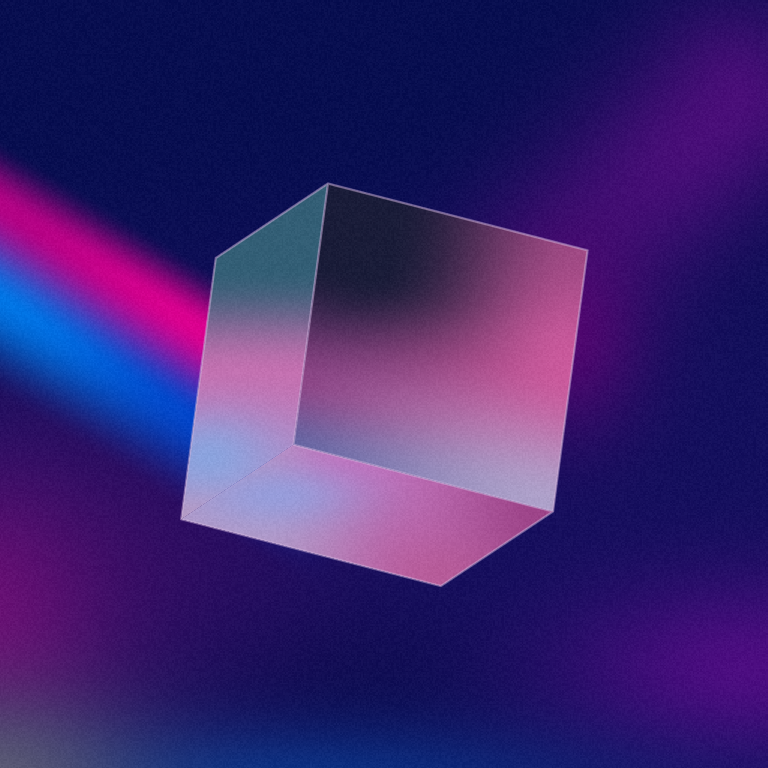
Reproduce this background procedurally as a WebGL 2 fragment shader.

```glsl
#version 300 es
precision highp float;

uniform vec2 u_resolution;
out vec4 fragColor;

float hash(vec2 p) {
    vec3 q = fract(p.xyx * 0.1031);
    q += dot(q, q.yzx + 33.33);
    return fract((q.x + q.y) * q.z);
}

float segmentDistance(vec2 p, vec2 a, vec2 b) {
    vec2 d = b - a;
    return length(p - a - d * clamp(dot(p - a, d) / dot(d, d), 0.0, 1.0));
}

// Soft elliptical spot, 1 at its centre
float glow(vec2 p, vec2 center, vec2 radius) {
    vec2 q = (p - center) / radius;
    return exp(-dot(q, q));
}

// Coordinates of p in the parallelogram spanned by a and b
vec2 faceCoords(vec2 p, vec2 origin, vec2 a, vec2 b) {
    vec2 q = p - origin;
    return vec2(q.x * b.y - q.y * b.x, a.x * q.y - a.y * q.x) / (a.x * b.y - a.y * b.x);
}

float faceMask(vec2 uv, float pixel) {
    vec2 inside = 0.5 - abs(uv - 0.5);
    return smoothstep(-2.0 * pixel, 2.0 * pixel, min(inside.x, inside.y));
}

float edgeLine(vec2 p, vec2 a, vec2 b, float pixel) {
    float width = 0.0011;
    return 1.0 - smoothstep(width - 0.5 * pixel, width + pixel, segmentDistance(p, a, b));
}

vec3 backdrop(vec2 p) {
    vec3 color = mix(vec3(0.075, 0.06, 0.36), vec3(0.03, 0.055, 0.31), smoothstep(0.45, 0.85, p.y));
    color = mix(color, vec3(0.035, 0.05, 0.30), 0.8 * glow(p, vec2(0.45, 0.11), vec2(0.22, 0.11)));

    // Violet clouds
    float arc = segmentDistance(p, vec2(0.96, 0.87), vec2(0.73, 0.62));
    color = mix(color, vec3(0.30, 0.055, 0.48), 0.95 * exp(-arc * arc / 0.018) * smoothstep(0.45, 0.95, p.y + 0.1));
    color = mix(color, vec3(0.36, 0.02, 0.45), 0.8 * glow(p, vec2(0.735, 0.56), vec2(0.10, 0.13)));
    color = mix(color, vec3(0.31, 0.05, 0.51), 0.95 * glow(p, vec2(0.98, 0.13), vec2(0.25, 0.12)));
    color = mix(color, vec3(0.18, 0.05, 0.38), 0.8 * glow(p, vec2(0.22, 0.29), vec2(0.25, 0.20)));
    color = mix(color, vec3(0.43, 0.06, 0.46), 0.95 * glow(p, vec2(-0.03, 0.20), vec2(0.18, 0.20)));

    // Light along the lower border
    color = mix(color, vec3(0.04, 0.21, 0.54), 0.9 * glow(p, vec2(0.36, -0.02), vec2(0.42, 0.075)));
    color = mix(color, vec3(0.38, 0.38, 0.45), 0.9 * glow(p, vec2(-0.02, -0.02), vec2(0.20, 0.12)));

    // Slanted beam, magenta above and blue below
    float across = 1.0 - p.y - 0.62 * p.x;
    float reach = smoothstep(0.0, 0.27, p.x);
    vec3 magenta = mix(vec3(0.70, 0.01, 0.52), vec3(0.86, 0.0, 0.56), reach);
    vec3 blue = mix(vec3(0.0, 0.46, 0.90), vec3(0.01, 0.27, 0.79), reach);
    vec3 beam = mix(magenta, blue, smoothstep(0.27, 0.39, across));
    float strength = smoothstep(0.18, 0.265, across) * (1.0 - smoothstep(0.385, 0.52, across));
    return mix(color, beam, strength * (1.0 - smoothstep(0.3, 0.45, p.x)));
}

vec3 frontColor(vec2 uv) {
    vec3 dark = vec3(0.10, 0.11, 0.22);
    vec3 left = mix(dark, vec3(0.53, 0.25, 0.51), smoothstep(0.3, 0.78, uv.y));
    left = mix(left, vec3(0.36, 0.37, 0.62), smoothstep(0.75, 1.02, uv.y));
    vec3 right = mix(vec3(0.63, 0.29, 0.52), vec3(0.79, 0.35, 0.61), smoothstep(0.0, 0.42, uv.y));
    right = mix(right, vec3(0.68, 0.63, 0.79), smoothstep(0.48, 0.98, uv.y));
    float start = mix(0.25, -0.25, smoothstep(0.2, 0.8, uv.y));
    return mix(left, right, smoothstep(start, 1.0, uv.x));
}

vec3 leftColor(vec2 p) {
    vec3 color = mix(vec3(0.77, 0.44, 0.69), vec3(0.20, 0.37, 0.46), smoothstep(0.51, 0.65, p.y));
    color = mix(vec3(0.67, 0.58, 0.81), color, smoothstep(0.36, 0.52, p.y));
    color = mix(color, vec3(0.53, 0.65, 0.88), 0.9 * glow(p, vec2(0.27, 0.405), vec2(0.09, 0.06)));
    return mix(color, vec3(0.72, 0.61, 0.76), 0.8 * glow(p, vec2(0.24, 0.32), vec2(0.08, 0.04)));
}

vec3 bottomColor(vec2 p) {
    vec3 color = mix(vec3(0.70, 0.60, 0.78), vec3(0.72, 0.40, 0.67), smoothstep(0.33, 0.55, p.x));
    color = mix(color, vec3(0.61, 0.26, 0.53), smoothstep(0.53, 0.72, p.x));
    color = mix(color, vec3(0.77, 0.43, 0.74), 0.8 * glow(p, vec2(0.46, 0.40), vec2(0.09, 0.05)));
    color = mix(color, vec3(0.57, 0.62, 0.87), 0.85 * glow(p, vec2(0.36, 0.355), vec2(0.11, 0.04)));
    return mix(color, vec3(0.72, 0.35, 0.58), 0.7 * glow(p, vec2(0.57, 0.25), vec2(0.09, 0.05)));
}

void main() {
    vec2 p = gl_FragCoord.xy / u_resolution;
    float pixel = 1.0 / min(u_resolution.x, u_resolution.y);
    vec3 color = backdrop(p);

    // Cube spanned by three directions from its upper front corner
    vec2 top = vec2(0.427, 0.761);
    vec2 across = vec2(0.338, -0.087);
    vec2 down = vec2(-0.045, -0.340);
    vec2 depth = vec2(-0.146, -0.097);
    vec2 inner = top + down;

    vec2 front = faceCoords(p, top, across, down);
    color = mix(color, leftColor(p), faceMask(faceCoords(p, top, depth, down), pixel));
    color = mix(color, bottomColor(p), faceMask(faceCoords(p, inner, across, depth), pixel));
    color = mix(color, frontColor(front), faceMask(front, pixel));

    // Bright rims, with a fainter seam between left and bottom
    float rim = 0.0;
    for (int i = 0; i < 2; i++) {
        float k = float(i);
        rim = max(rim, edgeLine(p, top + k * across, inner + k * across, pixel));
        rim = max(rim, edgeLine(p, top + k * down, top + k * down + across, pixel));
        rim = max(rim, edgeLine(p, top + k * across + k * down, top + k * across + k * down + depth, pixel));
    }
    rim = max(rim, edgeLine(p, top + depth, inner + depth, pixel));
    rim = max(rim, edgeLine(p, inner + depth, inner + depth + across, pixel));
    rim = max(rim, 0.2 * edgeLine(p, inner, inner + depth, pixel));
    color = mix(color, vec3(0.80, 0.69, 0.85), 0.55 * rim);

    // Fine film grain
    color += (hash(floor(p * 512.0)) - 0.5) * 0.035;
    fragColor = vec4(clamp(color, 0.0, 1.0), 1.0);
}
```
